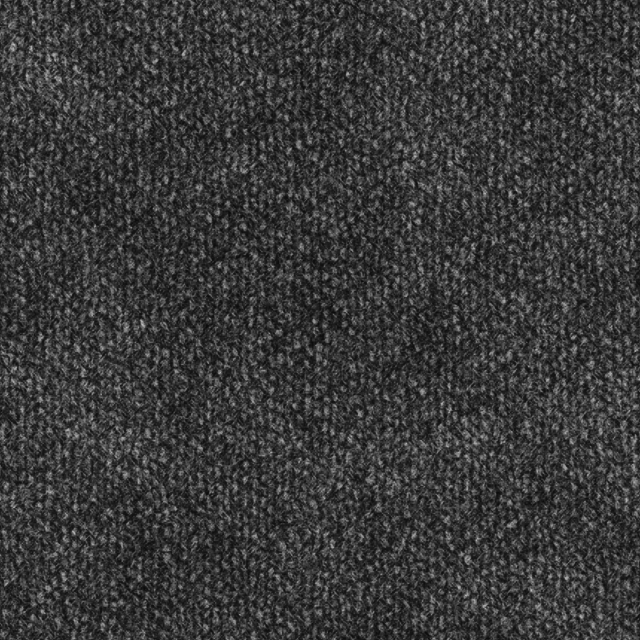
Give the GLSL for this texture, as a WebGL 1 fragment shader.

```glsl
precision highp float;

uniform vec2 u_resolution;

// Weave layout, in cells per canvas
const vec2 STITCH_COUNT = vec2(72.0, 52.0);
const vec2 STITCH_RADIUS = vec2(0.52, 0.60);
const float STITCH_CORE = 0.25;
const float STITCH_LEAN = 0.12;
const float STITCH_JITTER = 0.34;
const float STITCH_WARP = 0.34;
const float SWAY_SCALE = 22.0;
const float SWAY = 0.7;

// Fibre and grain scales, in cells per canvas
const vec2 FIBRE_SCALE = vec2(170.0, 400.0);
const float FIBRE_ANGLE = 0.85;
const float GRAIN_SCALE = 430.0;
const float WARP_SCALE = 150.0;

// Tone: a median grey and the strength of each layer in log brightness
const vec3 MEDIAN_GREY = vec3(0.215);
const float MEAN_STITCH = 0.36;
const float STITCH_STRENGTH = 0.95;
const float FIBRE_STRENGTH = 1.25;
const float GRAIN_STRENGTH = 1.15;
const float MOTTLE_STRENGTH = 0.72;
const float HIGHLIGHT_SOFTNESS = 0.28;

float hash(vec2 p) {
  vec3 q = fract(p.xyx * vec3(0.1031, 0.1030, 0.0973));
  q += dot(q, q.yzx + 33.33);
  return fract((q.x + q.y) * q.z);
}

float noise(vec2 p) {
  vec2 cell = floor(p);
  vec2 f = fract(p);
  f = f * f * (3.0 - 2.0 * f);
  float low = mix(hash(cell), hash(cell + vec2(1.0, 0.0)), f.x);
  float high = mix(hash(cell + vec2(0.0, 1.0)), hash(cell + 1.0), f.x);
  return mix(low, high, f.y);
}

// Pair of independent noises centred on zero
vec2 noisePair(vec2 p) {
  return vec2(noise(p), noise(p + 80.0)) - 0.5;
}

vec2 rotate(vec2 p, float angle) {
  float c = cos(angle);
  float s = sin(angle);
  return vec2(c * p.x - s * p.y, s * p.x + c * p.y);
}

// Raised oval stitches; every other column is shifted by half a row
float stitches(vec2 p) {
  float height = 0.0;
  for (int i = -1; i <= 1; i++) {
    float column = floor(p.x) + float(i);
    float y = p.y - 0.5 * mod(column, 2.0);
    for (int j = -1; j <= 1; j++) {
      vec2 id = vec2(column, floor(y) + float(j));
      vec2 jitter = vec2(hash(id + 17.0), hash(id + 53.0)) - 0.5;
      vec2 offset = vec2(p.x, y) - id - 0.5 - STITCH_JITTER * jitter;
      offset.x += STITCH_LEAN * offset.y;
      float d = length(offset / STITCH_RADIUS);
      float oval = 1.0 - smoothstep(STITCH_CORE, 1.0, d);
      height = max(height, oval * mix(0.55, 1.2, hash(id + 91.0)));
    }
  }
  return height;
}

// Short hairs leaning to either side
float fibres(vec2 uv) {
  float left = noise(rotate(uv, FIBRE_ANGLE) * FIBRE_SCALE + 300.0);
  float right = noise(rotate(uv, -FIBRE_ANGLE) * FIBRE_SCALE + 700.0);
  return mix(left, right, smoothstep(0.45, 0.55, noise(uv * 85.0 + 20.0)));
}

// Uneven wear, from broad to small patches
float mottle(vec2 uv) {
  return 0.4 * noise(uv * 6.0 + 5.0) + 0.3 * noise(uv * 14.0 + 60.0)
       + 0.3 * noise(uv * 36.0 + 130.0);
}

void main() {
  vec2 uv = gl_FragCoord.xy / u_resolution;
  vec2 weave = uv * STITCH_COUNT;
  weave += STITCH_WARP * noisePair(uv * WARP_SCALE);
  weave += SWAY * noisePair(uv * SWAY_SCALE + 210.0);

  float tone = STITCH_STRENGTH * (stitches(weave) - MEAN_STITCH);
  tone += FIBRE_STRENGTH * (fibres(uv) - 0.5);
  tone += GRAIN_STRENGTH * (noise(uv * GRAIN_SCALE) - 0.5);
  tone += MOTTLE_STRENGTH * (mottle(uv) - 0.5);

  // Compress the brightest threads
  tone /= 1.0 + HIGHLIGHT_SOFTNESS * max(tone, 0.0);
  gl_FragColor = vec4(MEDIAN_GREY * exp(tone), 1.0);
}
```
